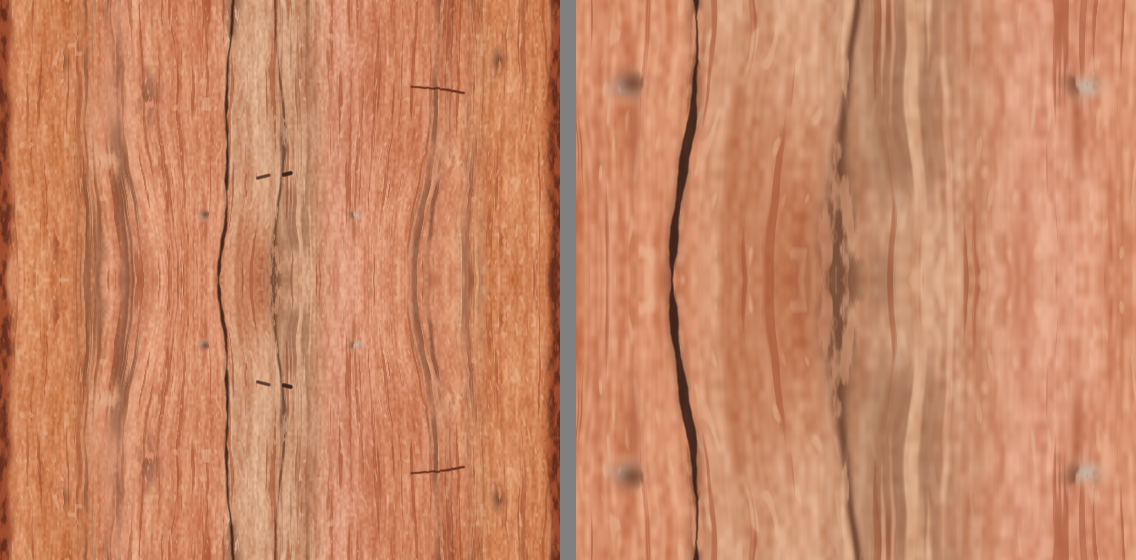
Left, the full canvas; right, a detail of the centre.
This texture is drawn by a Shadertoy shader. Its source:

```glsl
// Weathered orange plank, mirrored top to bottom, with bowed grain, cracks and nail holes

const vec3 ORANGE = vec3(0.83, 0.54, 0.40);
const vec3 AMBER  = vec3(0.82, 0.525, 0.35);
const vec3 PINK   = vec3(0.85, 0.59, 0.475);
const vec3 TAN    = vec3(0.82, 0.625, 0.49);
const vec3 PALE   = vec3(0.91, 0.72, 0.58);
const vec3 RUST   = vec3(0.61, 0.29, 0.17);
const vec3 BROWN  = vec3(0.48, 0.29, 0.20);
const vec3 BARK   = vec3(0.36, 0.15, 0.10);
const vec3 SOOT   = vec3(0.20, 0.105, 0.08);
const vec3 NAIL   = vec3(0.78, 0.71, 0.65);

float hash(vec2 p) {
    vec3 q = fract(p.xyx * 0.1031);
    q += dot(q, q.yzx + 33.33);
    return fract((q.x + q.y) * q.z);
}

float noise(vec2 p) {
    vec2 i = floor(p), f = fract(p);
    f = f * f * (3.0 - 2.0 * f);
    return mix(mix(hash(i), hash(i + vec2(1, 0)), f.x),
               mix(hash(i + vec2(0, 1)), hash(i + vec2(1, 1)), f.x), f.y);
}

float fbm(vec2 p) {
    float sum = 0.0, amp = 0.533;
    for (int i = 0; i < 4; i++) {
        sum += amp * noise(p);
        p = p * 2.03 + 17.3;
        amp *= 0.5;
    }
    return sum;
}

float bump(float x, float centre, float width) {
    float d = (x - centre) / width;
    return exp(-d * d);
}

// Soft elliptical spot
float blob(vec2 p, vec2 c, vec2 r) {
    return bump(p.x, c.x, r.x) * bump(p.y, c.y, r.y);
}

// Smooth-edged stroke from a to b
float stroke(vec2 p, vec2 a, vec2 b, float halfWidth, float px) {
    vec2 d = b - a;
    float t = clamp(dot(p - a, d) / dot(d, d), 0.0, 1.0);
    return 1.0 - smoothstep(halfWidth - px, halfWidth + px, length(p - a - d * t));
}

void mainImage(out vec4 fragColor, in vec2 fragCoord) {
    vec2 uv = fragCoord / iResolution.xy;
    float px = 1.0 / min(iResolution.x, iResolution.y);
    float v = abs(uv.y - 0.5), m = abs(uv.x - 0.5), side = step(0.5, uv.x);
    vec2 p = vec2(uv.x, v), s = vec2(m, v);

    // Grain coordinate, gently bowed toward the middle of the plank
    float wobble = (fbm(p * vec2(9, 8)) - 0.5) * 0.016;
    float bow = 0.048 * bump(v, 0.0, 0.23) * bump(m, 0.2, 0.13) * smoothstep(0.1, 0.24, m);
    float lean = 0.016 * bump(v, 0.0, 0.13) * bump(uv.x, 0.42, 0.07);
    float flow = uv.x + (2.0 * side - 1.0) * bow + wobble + lean;
    float g = abs(flow - 0.5);
    vec2 grain = vec2(flow, v);

    // Broad tints across the plank
    float heart = smoothstep(0.39, 0.42, uv.x) * (1.0 - smoothstep(0.54, 0.61, uv.x));
    heart *= 1.0 - 0.5 * bump(v, 0.0, 0.17) * (1.0 - smoothstep(0.46, 0.52, uv.x));
    vec3 col = mix(ORANGE, AMBER, smoothstep(0.29, 0.37, m));
    col = mix(col, PINK, 0.8 * bump(uv.x, 0.61, 0.05));
    col = mix(col, TAN, heart * 0.9);

    // Crisp fibres, grit, thin dark lines and short light flecks
    float mottle = fbm(p * vec2(15, 6) + 5.0) - 0.5;
    float streak = fbm(grain * vec2(38, 2) + 19.0) - 0.5;
    float fibre = fbm(grain * vec2(120, 8)) - 0.5;
    float fine = noise(vec2(flow * 270.0 + v * 12.0, v * 46.0)) - 0.5;
    float rough = noise(p * vec2(250, 160)) - 0.5;
    float tone = mottle * 0.13 + streak * 0.15 + fibre * 0.2 + fine * 0.09 + rough * 0.09;
    col += tone * vec3(0.7, 1.0, 1.02);
    float line = fbm(grain * vec2(140, 6) + 23.0);
    col = mix(col, RUST, 0.5 * smoothstep(0.62, 0.74, line));
    float fleck = noise(vec2(flow * 190.0 - v * 25.0, v * 62.0));
    col = mix(col, PALE, 0.5 * smoothstep(0.78, 0.95, fleck));

    // Weathered bands of thin dark ribs, and pale torn patches
    float inner = smoothstep(0.268, 0.285, g) * (1.0 - smoothstep(0.3, 0.325, g));
    float outer = smoothstep(0.322, 0.34, g) * (1.0 - smoothstep(0.36, 0.385, g));
    float ribs = smoothstep(0.43, 0.6, fbm(grain * vec2(125, 3) + 7.0));
    float patchy = smoothstep(0.2, 0.55, fbm(grain * vec2(35, 9) + 31.0));
    float band = max(inner, outer * 0.8);
    col = mix(col, BROWN, band * (0.1 + 0.65 * ribs * patchy));
    col = mix(col, BROWN, 0.5 * bump(uv.x, 0.527, 0.032) * ribs * patchy);
    float grit = smoothstep(0.4, 0.56, fbm(p * vec2(120, 42) + 3.0));
    col = mix(col, PALE, 0.7 * grit * blob(s, vec2(0.312, 0.215), vec2(0.022, 0.025)));
    col = mix(col, PINK, 0.5 * (1.0 - side) * blob(s, vec2(0.305, 0.3), vec2(0.035, 0.075)));

    // Rusty marks, smudges and the central lens knot
    col = mix(col, RUST, 0.75 * grit * blob(s, vec2(0.398, 0.065), vec2(0.008, 0.038)));
    col = mix(col, BROWN, 0.9 * grit * blob(s, vec2(0.39, 0.39), vec2(0.01, 0.02)));
    col = mix(col, BROWN, 0.6 * (1.0 - side) * grit * blob(s, vec2(0.235, 0.33), vec2(0.018, 0.045)));
    col = mix(col, RUST, 0.4 * blob(p, vec2(0.465, 0), vec2(0.005, 0.032)));
    float seam = 0.49 + 0.018 * smoothstep(0.05, 0.25, v) - 0.016 * smoothstep(0.28, 0.45, v);
    float seamW = 0.0025 + 0.011 * bump(v, 0.0, 0.06) + 0.005 * bump(v, 0.25, 0.035);
    float shreds = smoothstep(0.36, 0.56, fbm(p * vec2(170, 40) + 13.0));
    col = mix(col, BROWN * 0.8, bump(uv.x + wobble * 0.4, seam, seamW) * (0.2 + 0.6 * shreds));

    // Long vertical crack, thinning and fraying along its length
    float crackX = 0.389 + 0.016 * smoothstep(0.0, 0.14, v) + 0.01 * smoothstep(0.36, 0.48, v);
    crackX += (fbm(vec2(v * 40.0, 2)) - 0.5) * 0.006;
    float crackW = 0.003 * noise(vec2(v * 45.0, 8)), crackD = abs(uv.x - crackX);
    float fray = bump(crackD, 0.0, 0.004 + 0.012 * smoothstep(0.4, 0.5, v));
    col = mix(col, BROWN, 0.65 * fray * shreds);
    col = mix(col, SOOT, 0.85 * (1.0 - smoothstep(crackW - px, crackW + 1.5 * px, crackD)));

    // Nails with rust trails, nail slots and the cross split
    col = mix(col, RUST, 0.55 * blob(s, vec2(0.132, 0.09), vec2(0.004, 0.03)));
    col = mix(col, NAIL, 0.85 * blob(s, vec2(0.137, 0.115), vec2(0.008, 0.006)));
    col = mix(col, BROWN, 0.9 * grit * blob(s, vec2(0.133, 0.117), vec2(0.008, 0.007)));
    col = mix(col, SOOT, 0.75 * stroke(p, vec2(0.46, 0.182), vec2(0.48, 0.187), 0.0028, px));
    col = mix(col, SOOT, 0.9 * stroke(p, vec2(0.507, 0.188), vec2(0.519, 0.191), 0.0036, px));
    vec2 bend = vec2(0.79, 0.341 + 0.003 * fine);
    float split = max(stroke(p, vec2(0.735, 0.345), bend, 0.0018, px),
                      stroke(p, bend, vec2(0.828, 0.334), 0.0022, px));
    col = mix(col, BARK, 0.85 * split);

    // Ragged bark along both outer edges
    float rim = 0.5 - m, ragged = 0.01 + 0.02 * fbm(vec2(v * 14.0, side * 6.0));
    vec3 bark = mix(BARK, RUST, smoothstep(0.3, 0.65, fbm(p * vec2(120, 40))));
    col = mix(col, RUST, 0.4 * (1.0 - smoothstep(0.0, 0.04, rim)));
    col = mix(col, bark, 0.9 * (1.0 - smoothstep(ragged * 0.5, ragged * 1.25, rim)));
    fragColor = vec4(clamp(col, 0.0, 1.0), 1);
}
```
